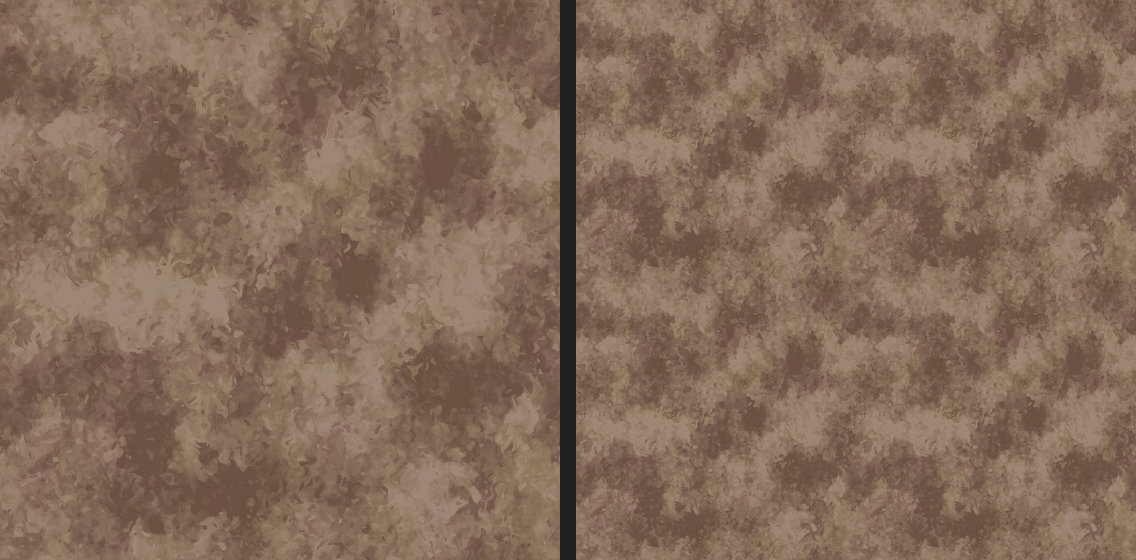
Left, the tile; right, the same tile 2 across and 2 down.
Reproduce this texture procedurally as a WebGL 2 fragment shader.

```glsl
#version 300 es
precision highp float;
precision highp int;

uniform vec2 u_resolution;
out vec4 fragColor;

#define PATCH_REPEATS 5.0    // broad light and dark areas per side
#define TONE_MEAN 0.49
#define TONE_CONTRAST 0.98
#define DAB_LAYERS 6
#define DAB_REPEATS 6.0      // cells per side in the coarsest dab layer
#define DAB_GROWTH 1.6       // finer cells with each layer
#define DAB_VARIATION 0.55   // tone difference between large dabs
#define DAB_LEAN 1.5         // spread of stroke angles about vertical
#define RAGGEDNESS 0.014
#define TONE_STEPS 9.0
#define HUE_SHIFT 0.02
#define GRAIN 0.2

const float TAU = 6.2832;

// Two random values in 0..1 for a non-negative cell
vec2 hash2(vec2 cell, float salt) {
    uvec2 v = uvec2(cell) + uint(salt) * uvec2(37u, 101u);
    v = v * 1664525u + 1013904223u;
    for (int i = 0; i < 2; i++) {
        v.x += v.y * 1664525u;
        v.y += v.x * 1664525u;
        v ^= v >> 16u;
    }
    return vec2(v & 0xffffu) / 65536.0;
}

float cornerSlope(vec2 cell, vec2 offset, vec2 period, float salt) {
    float angle = TAU * hash2(mod(cell, period), salt).x;
    return dot(vec2(cos(angle), sin(angle)), offset);
}

// Gradient noise that wraps after a whole number of cells
float noise(vec2 p, vec2 period, float salt) {
    vec2 c = floor(p), f = p - c;
    vec2 w = f * f * f * (f * (f * 6.0 - 15.0) + 10.0);
    vec2 e = vec2(1.0, 0.0);
    float low = mix(cornerSlope(c, f, period, salt),
                    cornerSlope(c + e.xy, f - e.xy, period, salt), w.x);
    float high = mix(cornerSlope(c + e.yx, f - e.yx, period, salt),
                     cornerSlope(c + e.xx, f - e.xx, period, salt), w.x);
    return mix(low, high, w.y);
}

float tileNoise(vec2 uv, float repeats, float salt) {
    return noise(uv * repeats, vec2(repeats), salt);
}

// Broad distribution of light and dark
float baseTone(vec2 uv) {
    float sum = tileNoise(uv, PATCH_REPEATS, 1.0)
              + 0.6 * tileNoise(uv, PATCH_REPEATS * 2.0, 2.0)
              + 0.4 * tileNoise(uv, PATCH_REPEATS * 4.0, 3.0);
    return TONE_MEAN + TONE_CONTRAST * sum;
}

// One layer of overlapping brush dabs, finer layers rounder and smaller
float paintDabs(float tone, vec2 uv, float repeats, float fineness, float salt) {
    vec2 p = uv * repeats, home = floor(p);
    for (int y = -1; y <= 1; y++) {
        for (int x = -1; x <= 1; x++) {
            vec2 cell = home + vec2(x, y);
            vec2 id = mod(cell, repeats);
            vec2 place = hash2(id, salt), shape = hash2(id, salt + 1.0);
            vec2 look = hash2(id, salt + 2.0), kind = hash2(id, salt + 3.0);
            if (kind.x > mix(0.9, 0.75, fineness)) continue;

            vec2 center = cell + 0.2 + 0.6 * place;
            float angle = (kind.y - 0.5) * DAB_LEAN * (1.0 + fineness);
            float c = cos(angle), s = sin(angle);
            vec2 q = mat2(c, -s, s, c) * (p - center);
            vec2 radius = mix(vec2(0.14, 0.4), vec2(0.4, 0.7), shape);
            vec2 speck = vec2(0.12 + 0.3 * shape.x * shape.y) * vec2(0.9, 1.2);
            radius = mix(radius, speck, fineness * 0.8);
            float edge = length(q / radius) - 1.0;
            if (edge > 0.6) continue;

            // Bristle streaks fray the ends and vary the body
            float bristle = noise(q * vec2(13.0, 2.5) + place * 90.0 + 100.0, vec2(512.0), salt);
            edge += bristle * mix(0.8, 0.3, fineness);
            float softness = mix(0.05, 0.3, look.y * look.y) + 0.1 * fineness;
            float cover = 1.0 - smoothstep(-softness, softness, edge);
            float variation = DAB_VARIATION * (1.0 + 0.6 * fineness);
            float dabTone = baseTone(center / repeats) + (look.x - 0.5) * variation;
            dabTone += 0.2 * bristle;
            tone = mix(tone, dabTone, cover * mix(0.55, 0.95, fract(kind.x * 7.0)));
        }
    }
    return tone;
}

vec3 earthColor(float tone) {
    float t = clamp(tone, 0.0, 1.0) * 4.0;
    vec3 color = mix(vec3(0.42, 0.32, 0.26), vec3(0.47, 0.37, 0.31), min(t, 1.0));
    color = mix(color, vec3(0.53, 0.43, 0.35), clamp(t - 1.0, 0.0, 1.0));
    color = mix(color, vec3(0.58, 0.49, 0.40), clamp(t - 2.0, 0.0, 1.0));
    return mix(color, vec3(0.62, 0.53, 0.46), clamp(t - 3.0, 0.0, 1.0));
}

void main() {
    vec2 uv = gl_FragCoord.xy / u_resolution;

    // Ragged outlines
    vec2 coarse = vec2(tileNoise(uv, 22.0, 11.0), tileNoise(uv, 22.0, 12.0));
    vec2 fine = vec2(tileNoise(uv, 64.0, 13.0), tileNoise(uv, 64.0, 14.0));
    vec2 warped = uv + RAGGEDNESS * (coarse + 0.6 * fine);

    // Underpaint, then dabs from large to small
    float tone = baseTone(warped);
    for (int i = 0; i < DAB_LAYERS; i++) {
        float repeats = floor(DAB_REPEATS * pow(DAB_GROWTH, float(i)));
        float fineness = float(i) / float(DAB_LAYERS - 1);
        tone = paintDabs(tone, warped, repeats, fineness, 20.0 + 10.0 * float(i));
    }

    // Dragged brush marks and fine mottling
    vec2 drag = vec2(46.0, 17.0);
    tone += GRAIN * (noise(warped * drag, drag, 19.0)
          + tileNoise(uv, 60.0, 15.0) + 0.7 * tileNoise(uv, 120.0, 16.0));

    // Flat paint levels with smoothed borders
    float level = tone * TONE_STEPS;
    tone = (floor(level) + smoothstep(0.3, 0.7, fract(level))) / TONE_STEPS;

    // Drift between olive and rose
    float hue = tileNoise(warped, 7.0, 17.0) + 0.6 * tileNoise(warped, 19.0, 18.0);
    vec3 color = earthColor(tone) + HUE_SHIFT * hue * vec3(0.6, -0.3, 1.0);
    fragColor = vec4(color, 1.0);
}
```
